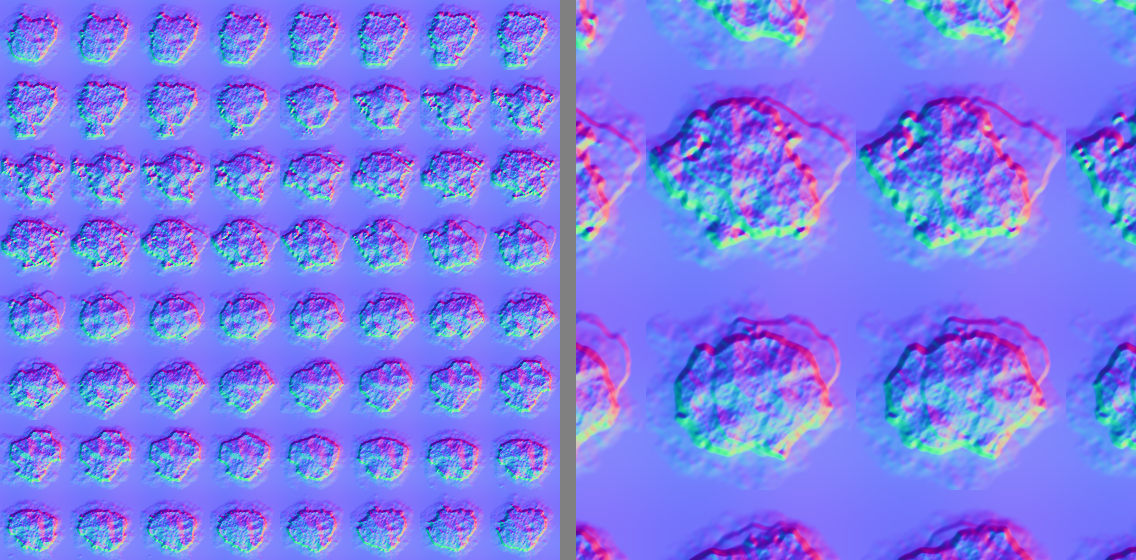
Left: the whole. Right: its middle third, enlarged.
Give the GLSL for this texture map, as a Shadertoy shader.

```glsl
float hash(vec3 p) {
    return fract(sin(dot(p, vec3(127.1, 311.7, 74.7))) * 43758.5453);
}

float valueNoise(vec3 p) {
    vec3 i = floor(p), f = fract(p);
    f = f * f * (3.0 - 2.0 * f);
    vec2 o = vec2(0.0, 1.0);
    vec4 front = vec4(hash(i), hash(i + o.yxx), hash(i + o.xyx), hash(i + o.yyx));
    vec4 back = vec4(hash(i + o.xxy), hash(i + o.yxy), hash(i + o.xyy), hash(i + o.yyy));
    vec4 m = mix(front, back, f.z);
    vec2 n = mix(m.xz, m.yw, f.x);
    return mix(n.x, n.y, f.y);
}

// Smooth octaves; the flow moves every octave at the same pace
float fbm(vec2 p, vec3 flow) {
    float sum = 0.0, gain = 0.53;
    for (int i = 0; i < 4; i++) {
        sum += gain * valueNoise(vec3(p, 0.0) + flow);
        p = mat2(1.6, 1.2, -1.2, 1.6) * p + vec2(17.3, 9.1);
        gain *= 0.5;
    }
    return sum;
}

// Folded octaves: rounded lumps parted by creases
float billow(vec2 p, vec3 flow) {
    float sum = 0.0, gain = 0.5;
    for (int i = 0; i < 4; i++) {
        sum += gain * abs(2.0 * valueNoise(vec3(p, 0.0) + flow) - 1.0);
        p = mat2(1.2, 1.6, -1.6, 1.2) * p + vec2(5.7, 23.4);
        gain *= 0.5;
    }
    return sum;
}

// Height of one smoke puff in a unit cell centred on the origin
float puffHeight(vec2 q, float phase) {
    vec3 flow = vec3(30.0, 30.0 + 1.4 * sin(phase), 30.0 + 1.4 * cos(phase));
    float border = 0.485 - max(abs(q.x), abs(q.y));

    // Ragged body, stretched toward the lower left
    float body = 0.325 - length(q * vec2(0.93, 1.06))
               + 0.42 * (fbm(q * 4.5, flow) - 0.5)
               + 0.12 * max(0.0, -q.x - q.y);
    body = min(body, border);

    // Thin outer sheet that peaks halfway through the cycle
    float sheet = 0.33 - length(q - vec2(0.07, 0.03))
                + 0.4 * (fbm(q * 3.5 + 40.0, flow) - 0.5);
    sheet = min(sheet, border);
    float sheetAmount = smoothstep(0.35, 0.9, 0.5 - 0.5 * cos(phase));

    float relief = 0.045 + 0.25 * max(body, 0.0)
                 + 0.13 * fbm(q * 7.0 + 11.0, flow)
                 - 0.085 * billow(q * 6.0 + 70.0, flow);
    float halo = 0.012 * (cos(6.2832 * q.x) + cos(6.2832 * q.y))
               + 0.035 * smoothstep(-0.14, 0.08, body);
    return halo + relief * smoothstep(0.0, 0.045, body)
         + 0.022 * sheetAmount * smoothstep(0.0, 0.035, sheet);
}

void mainImage(out vec4 fragColor, in vec2 fragCoord) {
    // Eight by eight frames, read from the top left
    vec2 grid = fragCoord / iResolution.xy * 8.0;
    vec2 cell = floor(grid);
    vec2 q = fract(grid) - 0.5;
    float phase = 6.2832 * (cell.x + 8.0 * (7.0 - cell.y)) / 64.0;

    // Slope by central differences
    vec2 e = vec2(0.009, 0.0);
    vec2 slope = vec2(puffHeight(q + e.xy, phase) - puffHeight(q - e.xy, phase),
                      puffHeight(q + e.yx, phase) - puffHeight(q - e.yx, phase)) / (2.0 * e.x);

    // Tangent-space normal with green pointing down
    vec3 normal = normalize(vec3(-slope.x, slope.y, 1.0));
    fragColor = vec4(0.5 * normal + vec3(0.485, 0.487, 0.49), 1.0);
}
```
